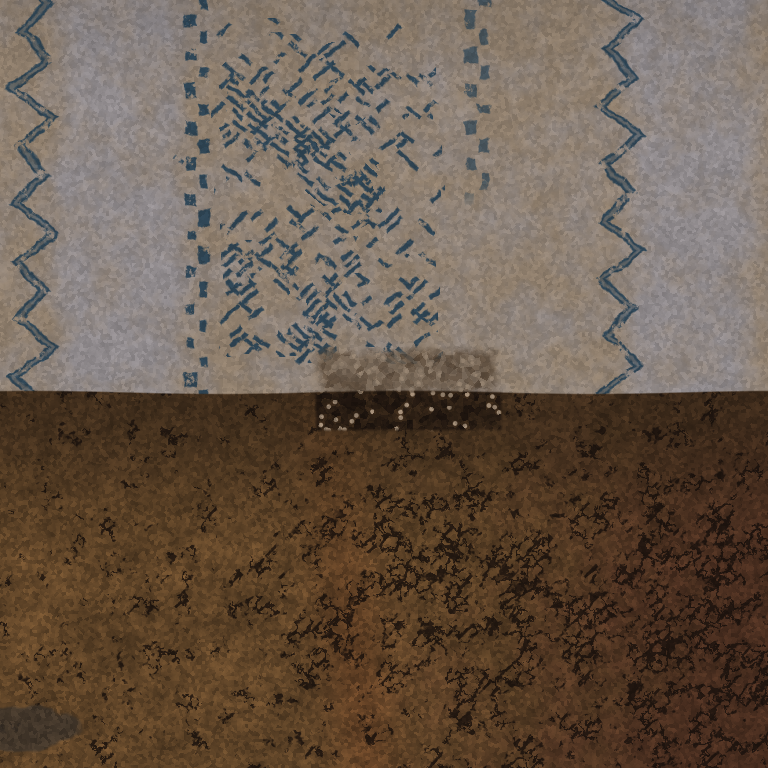
A Shadertoy shader for this background:

```glsl
// Weathered plaster wall with faded blue stencil bands above a rusty, pitted floor.

const vec3 TAN = vec3(0.56, 0.495, 0.425);
const vec3 LILAC = vec3(0.56, 0.54, 0.55);
const vec3 INK = vec3(0.13, 0.235, 0.31);
const vec3 OCHRE = vec3(0.37, 0.265, 0.155);
const vec3 UMBER = vec3(0.225, 0.16, 0.10);
const vec3 RUST = vec3(0.40, 0.25, 0.14);
const vec3 MAROON = vec3(0.28, 0.175, 0.12);
const vec3 PIT = vec3(0.09, 0.06, 0.045);

vec2 hash2(vec2 p) {
  vec3 q = fract(p.xyx * vec3(0.1031, 0.1030, 0.0973));
  q += dot(q, q.yzx + 33.33);
  return fract((q.xx + q.yz) * q.zy);
}

// Nearest distance, second distance, random value of the nearest cell
vec3 cellular(vec2 p) {
  vec3 best = vec3(9.0, 9.0, 0.0);
  for (int k = 0; k < 9; k++) {
    vec2 id = floor(p) + vec2(k % 3 - 1, k / 3 - 1);
    vec2 seed = hash2(id + 57.0);
    float d = length(id + seed - p);
    if (d < best.x) best = vec3(d, best.x, fract(seed.x * 7.0 + seed.y * 13.0));
    else best.y = min(best.y, d);
  }
  return best;
}

// Warped sine octaves, roughly -1 to 1
float sines(vec2 p) {
  float sum = 0.0, amp = 0.55;
  for (int i = 0; i < 5; i++) {
    p = mat2(0.8, 0.6, -0.6, 0.8) * p * 1.8 + 3.1;
    sum += amp * sin(p.x + 1.4 * sin(p.y * 0.9)) * cos(p.y * 0.7 + sin(p.x * 0.8));
    amp *= 0.72;
  }
  return sum;
}

float fill(float d, float px) { return clamp(0.5 - d / px, 0.0, 1.0); }

float box(vec2 p, vec2 halfSize, float px) {
  vec2 d = abs(p) - halfSize;
  return fill(max(d.x, d.y), px);
}

float glow(vec2 p, vec2 center, vec2 radius) {
  vec2 q = (p - center) / radius;
  return exp(-dot(q, q));
}

float band(float x, float lo, float hi, float soft) {
  return smoothstep(lo - soft, lo + soft, x) * (1.0 - smoothstep(hi - soft, hi + soft, x));
}

float zigzag(vec2 p, float center, float tipY, float px) {
  float wave = abs(fract((p.y - tipY) / 0.075) - 0.5) * 4.0 - 1.0;
  float wobble = 0.006 * sin(p.y * 47.0 + center * 9.0);
  float d = abs(p.x - center - wobble - 0.021 * wave) * 0.66;
  return fill(d - 0.0055, px) * (1.0 - 0.5 * fill(d - 0.002, px));
}

// Two columns of worn alternating blocks
float checks(vec2 p, float left, float px) {
  vec2 size = vec2(0.018, 0.0235);
  vec2 q = (p - vec2(left, 0.0)) / size;
  vec2 id = floor(q);
  float shown = step(0.0, id.x) * step(id.x, 1.0) * mod(id.x + id.y, 2.0);
  vec2 worn = mix(vec2(0.25), vec2(0.47), hash2(id + left * 90.0));
  return shown * box((fract(q) - 0.5) * size, size * worn, px);
}

// Short dashes laid along one direction
float strokes(vec2 p, float angle, float density, float px) {
  vec2 dir = vec2(cos(angle), sin(angle));
  vec2 size = vec2(0.036, 0.0105);
  vec2 q = vec2(dot(p, dir), dot(p, vec2(-dir.y, dir.x))) / size;
  q.x += hash2(vec2(floor(q.y), angle * 10.0)).x * 5.0;
  vec2 rnd = hash2(floor(q) + 20.0 + angle * 8.0);
  return step(rnd.x, density) * box((fract(q) - 0.5) * size, size * vec2(0.2 + 0.3 * rnd.y, 0.27), px);
}

float stencil(vec2 p, float px) {
  vec2 q = p + 0.003 * vec2(sines(p * 40.0), sines(p * 40.0 + 9.0));
  float panel = band(p.x, 0.285, 0.57, 0.015) * band(p.y, 0.53, 0.965, 0.02);
  vec2 axis = vec2(0.16, -0.13), along = p - vec2(0.30, 0.875);
  float t = clamp(dot(along, axis) / dot(axis, axis), 0.0, 1.0);
  float diagonal = 1.0 - smoothstep(0.015, 0.05, length(along - t * axis));
  float knots = glow(p, vec2(0.46, 0.61), vec2(0.09, 0.07)) + glow(p, vec2(0.45, 0.87), vec2(0.07))
    + glow(p, vec2(0.32, 0.64), vec2(0.05, 0.08));
  float ink = strokes(q, -0.68, panel * (0.17 + 0.75 * diagonal + 0.22 * knots), px);
  ink = max(ink, strokes(q, 0.72, panel * (0.17 + 0.3 * diagonal + 0.4 * knots), px));
  ink = max(ink, checks(q, 0.239, px));
  ink = max(ink, checks(q, 0.604, px) * 0.75 * smoothstep(0.72, 0.77, p.y));
  ink = max(ink, zigzag(q, 0.043, 0.922, px));
  ink = max(ink, zigzag(q, 0.807, 0.974, px));
  return ink * smoothstep(-0.8, -0.2, sines(p * 65.0));
}

vec3 wallColor(vec2 p, float px) {
  float lilac = band(p.x, 0.08, 0.235, 0.025) + band(p.x, 0.82, 0.98, 0.03);
  vec3 color = mix(TAN, LILAC, clamp(0.2 + 0.65 * lilac + 0.4 * sines(p * 17.0), 0.0, 1.0));
  color *= 1.0 + 0.05 * sines(p * 55.0) - 0.06 * smoothstep(0.85, 1.0, p.y);
  return mix(color, INK, 0.88 * stencil(p, px));
}

vec3 floorColor(vec2 p) {
  float mottle = sines(p * 13.0);
  vec3 color = mix(OCHRE, MAROON, smoothstep(0.45, 0.95, p.x + 0.12 * mottle - 0.2 * p.y));
  color = mix(color, UMBER, 0.85 * smoothstep(0.28, 0.49, p.y + 0.04 * mottle));
  color = mix(color, RUST, 0.65 * glow(p, vec2(0.48 - 0.12 * p.y, 0.1), vec2(0.045, 0.3)));
  color *= 1.0 + 0.12 * mottle + 0.12 * sines(p * 48.0);
  // Pits gather at the right and along the central trail
  float density = 0.65 * glow(p, vec2(0.88, 0.16), vec2(0.27, 0.24))
    + 0.4 * glow(p, vec2(0.56, 0.27), vec2(0.12, 0.16)) + 0.4 * glow(p, vec2(0.40, 0.22), vec2(0.06, 0.18));
  vec3 cell = cellular(p * 62.0 + 0.5 * sines(p * 60.0));
  float crack = 1.0 - smoothstep(0.12, 0.30, cell.y - cell.x);
  color = mix(color, PIT, 0.82 * crack * smoothstep(0.35, 0.65, sines(p * 33.0 + 5.0) + density));
  float slab = length((p - vec2(0.025, 0.052)) / vec2(0.075, 0.03)) + 0.25 * mottle;
  return mix(color, vec3(0.24, 0.205, 0.17), 0.8 - 0.8 * smoothstep(0.85, 1.05, slab));
}

void mainImage(out vec4 fragColor, in vec2 fragCoord) {
  vec2 p = fragCoord / iResolution.xy;
  float px = 1.5 / iResolution.y;
  float horizon = 0.489 + 0.002 * sin(p.x * 13.0 + 1.0);
  float above = fill(horizon - p.y, px);
  vec3 color = mix(floorColor(p), wallColor(p, px), above);

  // Crumbling ledge: dusty top and dark face with pale chips
  vec3 chip = cellular(p * 115.0);
  vec2 rough = p + 0.005 * sines(p * 70.0);
  float dust = band(rough.x, 0.415, 0.643, 0.012) * band(rough.y, 0.489, 0.543, 0.008) * above;
  color = mix(color, mix(UMBER, TAN, 0.2 + 0.6 * chip.z), 0.8 * dust);
  float face = band(p.x, 0.411, 0.653, 0.003) * band(p.y, 0.440, horizon, 0.003);
  color = mix(color, mix(PIT, UMBER, chip.z), 0.9 * face);
  float pale = step(0.84, chip.z) * (1.0 - smoothstep(0.25, 0.45, chip.x));
  color = mix(color, TAN * 1.2, pale * (0.8 * face + 0.35 * dust));

  // Fine mineral grain
  color *= 1.0 + (cellular(p * 210.0).z - 0.5) * mix(0.32, 0.15, above);
  fragColor = vec4(clamp(color, 0.0, 1.0), 1.0);
}
```
